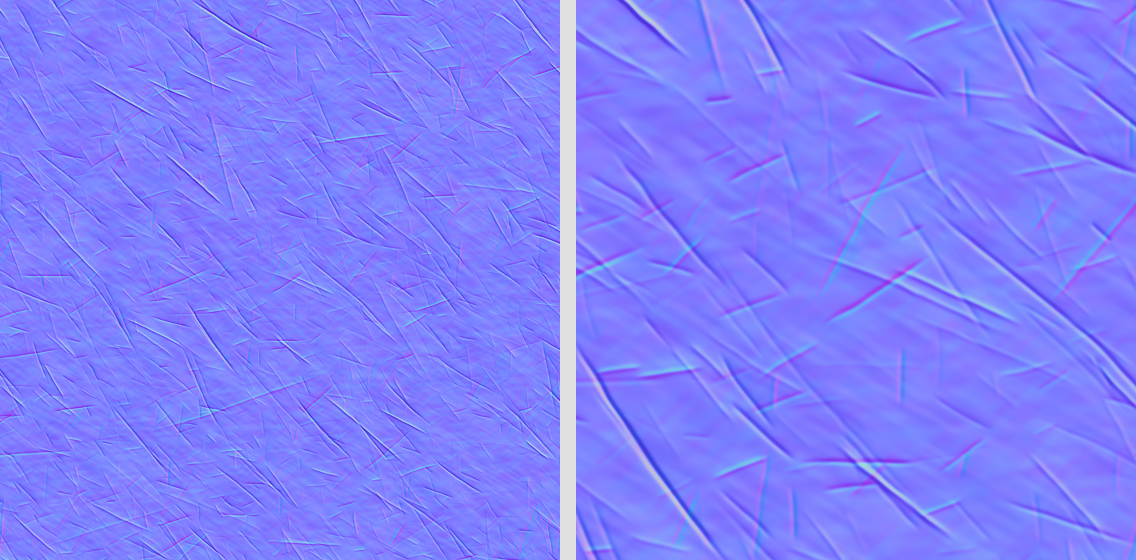
Left, the full canvas; right, a detail of the centre.
Give the GLSL for this texture map, as a WebGL 2 fragment shader.

```glsl
#version 300 es
precision highp float;
// Normal map of crumpled fibrous paper: straight scratches, crossing creases and thin facets.

uniform vec2 u_resolution;
out vec4 fragColor;

const float GRAIN_ANGLE = -0.78;
const float ANY_ANGLE = 1.57;

float hash(vec2 p) {
    return fract(sin(dot(p, vec2(127.1, 311.7))) * 43758.5453);
}

vec2 hash2(vec2 p) {
    return vec2(hash(p), hash(p + 37.3));
}

// Smooth value noise with two independent channels, centred on zero
vec2 noise2(vec2 p) {
    vec2 cell = floor(p);
    vec2 f = fract(p);
    f = f * f * (3.0 - 2.0 * f);
    vec2 low = mix(hash2(cell), hash2(cell + vec2(1.0, 0.0)), f.x);
    vec2 high = mix(hash2(cell + vec2(0.0, 1.0)), hash2(cell + vec2(1.0)), f.x);
    return mix(low, high, f.y) - 0.5;
}

// Coordinates along and across a direction
vec2 toFrame(vec2 p, float angle) {
    vec2 along = vec2(cos(angle), sin(angle));
    return vec2(dot(p, along), dot(p, vec2(-along.y, along.x)));
}

// Slope of one crease: a thin ridge with a facet fading out on one side
vec2 creaseSlope(vec2 offset, float angle, float halfLength, float bend,
                 float width, float ridge, float facet) {
    vec2 local = toFrame(offset, angle);
    float t = local.x / halfLength;
    float d = local.y + bend * halfLength * t * t;
    float s = d / width;
    float taper = 1.0 - smoothstep(0.5, 1.0, abs(t));
    float ridgeSlope = s * exp(0.5 - 0.5 * s * s);
    float facetSlope = smoothstep(-width, width, d) * exp(-max(d, 0.0) / 0.12);
    vec2 across = vec2(-sin(angle), cos(angle));
    return across * taper * (ridge * ridgeSlope + facet * facetSlope);
}

// One random crease per grid cell, summed over the neighbouring cells
vec2 creaseLayer(vec2 uv, float cells, float width, float ridge, float facet, float spread) {
    vec2 p = uv * cells + cells * 0.37;
    vec2 base = floor(p);
    vec2 slope = vec2(0.0);
    for (int y = -1; y <= 1; y++) {
        for (int x = -1; x <= 1; x++) {
            vec2 cell = base + vec2(x, y);
            vec2 seed = cell + cells * 3.1;
            vec2 shape = hash2(seed + 11.7);
            vec2 look = hash2(seed + 53.9);
            float turn = shape.x * 2.0 - 1.0;
            float angle = GRAIN_ANGLE + spread * turn * mix(abs(turn), 1.0, 0.6);
            float halfLength = mix(0.35, 0.95, shape.y);
            float side = look.x < 0.5 ? -1.0 : 1.0;
            float strength = look.y * look.y * side;
            float bend = 0.1 * (fract(look.x * 7.0) - 0.5);
            slope += creaseSlope(p - cell - hash2(seed), angle, halfLength, bend,
                                 width * cells, ridge * strength, facet * strength);
        }
    }
    return slope;
}

// Fine fibres stretched along a direction, tilted mostly across it
vec2 fibreSlope(vec2 uv, float angle, float scale) {
    vec2 p = toFrame(uv, angle) * vec2(0.14, 1.0);
    vec2 tilt = noise2(p * scale + 19.0) * vec2(0.4, 1.0);
    return toFrame(tilt, -angle);
}

void main() {
    vec2 uv = gl_FragCoord.xy / u_resolution;
    vec2 warped = uv + 0.006 * noise2(uv * 11.0) + 0.0012 * noise2(uv * 70.0);

    // Long scratches along the grain, then creases in all directions
    vec2 slope = creaseLayer(warped, 8.0, 0.0013, 1.20, 0.10, 0.35);
    slope += creaseLayer(warped, 13.0, 0.0012, 0.85, 0.14, 0.45);
    slope += creaseLayer(warped, 5.0, 0.0015, 0.45, 0.12, ANY_ANGLE);
    slope += creaseLayer(warped, 12.0, 0.0013, 0.50, 0.18, ANY_ANGLE);
    slope += creaseLayer(warped, 21.0, 0.0012, 0.48, 0.24, ANY_ANGLE);
    slope += creaseLayer(warped, 38.0, 0.0012, 0.36, 0.26, ANY_ANGLE);

    // Soft dents and crossing fibres
    slope += 0.05 * noise2(warped * 18.0);
    slope += 0.14 * fibreSlope(warped, GRAIN_ANGLE, 130.0);
    slope += 0.17 * fibreSlope(warped, GRAIN_ANGLE + 0.25, 240.0);
    slope += 0.15 * fibreSlope(warped, 0.1, 180.0);
    slope += 0.12 * fibreSlope(warped, 0.75, 200.0);

    vec3 normal = normalize(vec3(slope * vec2(0.85, 1.1), 1.0));
    fragColor = vec4(0.5 + 0.5 * normal, 1.0);
}
```
